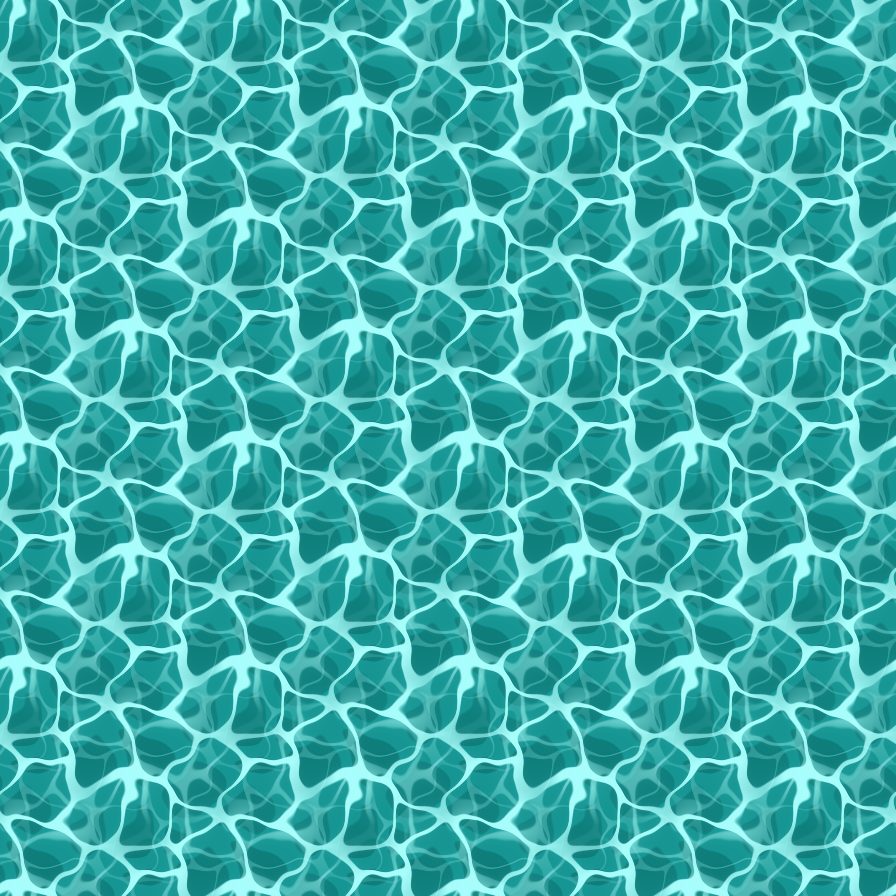
This texture is drawn by a Shadertoy shader. Its source:

```glsl
// Sunlit pool water: bright caustic nets over teal with darker rounded patches.
// Each net is a warped Voronoi diagram whose edges swell where they meet.
// Everything repeats on a brick lattice, so the canvas tiles on all sides.

// Folds a grid cell into a brick tile: s rows high, 2s columns wide
vec2 wrapCell(vec2 cell, float s) {
    cell -= s * floor(cell.y / s);
    return vec2(mod(cell.x, 2.0 * s), cell.y);
}

vec2 hash2(vec2 cell, float seed) {
    vec2 q = vec2(dot(cell, vec2(127.1, 311.7)), dot(cell, vec2(269.5, 183.3)));
    return fract(sin(q + seed * 17.31) * 43758.55);
}

float corner(vec2 cell, vec2 f, vec2 o, float s, float seed) {
    vec2 gradient = 2.0 * hash2(wrapCell(cell + o, s), seed) - 1.0;
    return dot(gradient, f - o);
}

// Gradient noise that wraps on the brick tile
float noise(vec2 p, float s, float seed) {
    vec2 i = floor(p), f = fract(p);
    vec2 u = f * f * f * (f * (f * 6.0 - 15.0) + 10.0);
    vec2 e = vec2(1, 0);
    return mix(mix(corner(i, f, e.yy, s, seed), corner(i, f, e.xy, s, seed), u.x),
               mix(corner(i, f, e.yx, s, seed), corner(i, f, e.xx, s, seed), u.x), u.y);
}

vec2 warp(vec2 p, float seed) {
    vec2 broad = vec2(noise(p, 2.0, seed), noise(p, 2.0, seed + 1.0));
    vec2 fine = vec2(noise(p * 2.0, 4.0, seed + 2.0), noise(p * 2.0, 4.0, seed + 3.0));
    return p + 0.5 * broad + 0.24 * fine;
}

vec2 toSite(vec2 i, vec2 f, vec2 o, float seed) {
    return o + 0.12 + 0.76 * hash2(wrapCell(i + o, 2.0), seed) - f;
}

// Distance to the Voronoi edges, blended smoothly so that corners are round
float net(vec2 p, float seed) {
    vec2 i = floor(p), f = fract(p), nearest = vec2(9);
    for (int y = -1; y <= 1; y++)
    for (int x = -1; x <= 1; x++) {
        vec2 site = toSite(i, f, vec2(x, y), seed);
        if (dot(site, site) < dot(nearest, nearest)) nearest = site;
    }
    float sum = 0.0;
    for (int y = -2; y <= 2; y++)
    for (int x = -2; x <= 2; x++) {
        vec2 site = toSite(i, f, vec2(x, y), seed);
        vec2 across = site - nearest;
        if (dot(across, across) > 1e-5)
            sum += exp(-14.0 * dot(0.5 * (nearest + site), normalize(across)));
    }
    return -log(sum) / 14.0;
}

float line(float d, float halfWidth, float soft) {
    return 1.0 - smoothstep(halfWidth - soft, halfWidth + soft, d);
}

void mainImage(out vec4 fragColor, in vec2 fragCoord) {
    vec2 p = 16.0 * fragCoord / iResolution.xy;
    float soft = max(0.014, 12.0 / iResolution.y);
    float swell = noise(p, 2.0, 31.0);
    float fade = noise(p + 0.5, 2.0, 37.0);

    // Water body with displaced dark patches
    vec3 shallow = vec3(0.085, 0.585, 0.575);
    vec3 deep = vec3(0.055, 0.49, 0.48);
    float patches = smoothstep(0.12, 0.16, net(warp(p + vec2(0.2, 0.3), 5.0), 1.0));
    vec3 color = mix(shallow, deep, patches * (0.88 + 0.5 * swell));

    // Thin, deep ripples
    vec3 glint = vec3(0.66, 1.0, 0.99);
    float ripple = line(net(warp(p + vec2(0.4, 0.7), 11.0), 3.0), 0.012, soft);
    color = mix(color, glint, ripple * clamp(0.22 - 0.4 * fade, 0.05, 0.4));

    // Dim middle net, fading in and out
    float middle = net(warp(p + vec2(0.7, 0.1), 17.0), 2.0);
    float dim = line(middle, 0.035, soft * 1.3) + 0.25 * exp(-16.0 * max(middle, 0.0));
    color = mix(color, glint, dim * clamp(0.28 + 0.7 * fade, 0.06, 0.5));

    // Bright surface net with a slight halo
    float surface = net(warp(p, 5.0), 1.0);
    float bright = line(surface, 0.038 + 0.03 * swell, soft);
    color = mix(color, glint, 0.1 * exp(-18.0 * max(surface, 0.0)));
    color = mix(color, glint, bright * clamp(0.9 + 0.8 * fade, 0.5, 0.98));

    fragColor = vec4(color, 1.0);
}
```
